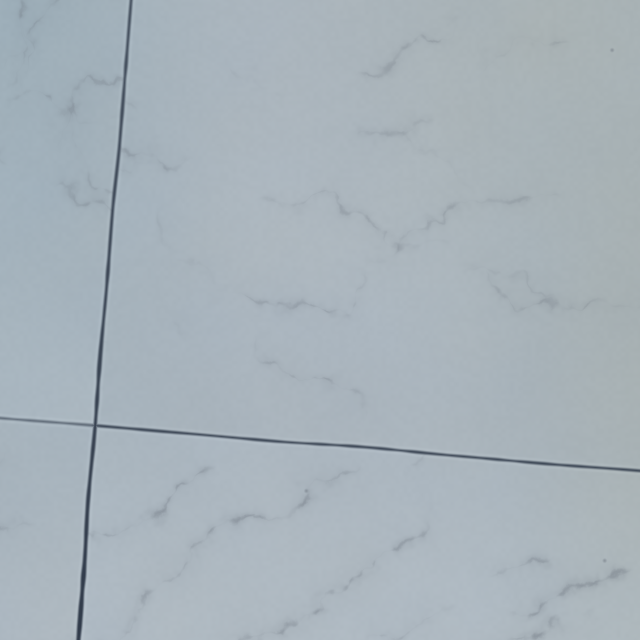
This texture is drawn by a Shadertoy shader. Its source:

```glsl
// Pale blue-grey marble tiles meeting at one slightly tilted, dark cross joint.
// A skewed grid gives each tile its own seed; faint crumbling veins are summed
// in a loop and broken up by noise, over a slow cool-to-warm shift in tone.

#define PITCH 1.0                        // tile size, in canvas widths
#define CROSSING vec2(0.149, 0.335)      // where the joints meet
#define TILT 0.083                       // lean of both joints
#define JOINT_HALF vec2(0.0027, 0.0019)  // half widths: upright, level
#define VEIN_COUNT 14
#define VEIN_HALF 0.0042
#define COOL vec3(0.674, 0.716, 0.750)
#define WARM vec3(0.655, 0.694, 0.706)
#define VEIN_COLOR vec3(0.43, 0.46, 0.50)
#define JOINT_COLOR vec3(0.19, 0.23, 0.29)

float hash(vec2 p) {
    return fract(sin(dot(p, vec2(127.1, 311.7))) * 43758.5);
}

float noise(vec2 p) {
    vec2 i = floor(p), f = fract(p);
    f = f * f * (3.0 - 2.0 * f);
    return mix(mix(hash(i), hash(i + vec2(1, 0)), f.x),
               mix(hash(i + vec2(0, 1)), hash(i + vec2(1, 1)), f.x), f.y);
}

float fbm(vec2 p) {
    float sum = 0.0, amp = 0.5;
    for (int i = 0; i < 5; i++) {
        sum += amp * noise(p);
        p = mat2(1.6, 1.2, -1.2, 1.6) * p + 7.3;
        amp *= 0.5;
    }
    return sum / 0.97;
}

// Opacity of all veins in a tile; p runs over the tile from its corner
float veins(vec2 p, vec2 id) {
    bool lower = id.y < 0.0;
    float total = 0.0;
    // Small ragged displacement shared by all veins
    vec2 ragged = vec2(fbm(p * 34.0 + 3.0), fbm(p * 34.0 + 41.0)) - 0.5;
    vec2 bent = p + 0.030 * ragged;
    // Crumbs along the veins, at two sizes
    float crumbs = smoothstep(0.30, 0.75, 0.6 * noise(p * 42.0) + 0.4 * noise(p * 95.0 + 5.0));
    for (int i = 0; i < VEIN_COUNT; i++) {
        vec2 seed = id * 17.0 + float(i) * vec2(3.7, 5.3);
        float angle = lower ? mix(0.3, 0.8, hash(seed)) : mix(-0.9, 1.1, hash(seed));
        float c = cos(angle), s = sin(angle);
        vec2 q = mat2(c, -s, s, c) * (bent - 0.5 * PITCH);

        // Wandering path
        float offset = ((float(i) + hash(seed + 1.9)) / float(VEIN_COUNT) - 0.5) * 1.15;
        float path = offset + (lower ? 0.16 : 0.30) * (fbm(vec2(q.x * 4.5, seed.x + 2.0)) - 0.5);
        float d = abs(q.y - path);

        // Short visible stretches, each with a thin core and a soft halo
        float patchy = smoothstep(0.46, 0.66, fbm(p * 5.5 + seed * 2.3));
        float core = 1.0 - smoothstep(0.0, VEIN_HALF * (0.7 + 0.8 * crumbs), d);
        float halo = exp(-d * d / 0.00010);
        float cloud = exp(-d * d / 0.0012);
        total += patchy * ((0.12 + 0.88 * crumbs) * (0.42 * core + 0.30 * halo) + 0.05 * cloud);
    }
    return min(total, 0.9) * (lower ? 0.62 : 0.42);
}

// Coverage of a joint at distance d, with a fixed softness plus half a pixel
float band(float d, float halfWidth, float pixel) {
    float soft = 0.0017 + 0.5 * pixel;
    return 1.0 - smoothstep(halfWidth - soft, halfWidth + soft, d);
}

void mainImage(out vec4 fragColor, in vec2 fragCoord) {
    vec2 uv = fragCoord / iResolution.xy;
    float pixel = 1.0 / min(iResolution.x, iResolution.y);

    // Skewed tile grid, with slightly uneven joints
    vec2 fromCross = uv - CROSSING;
    vec2 grid = fromCross + TILT * vec2(-fromCross.y, fromCross.x);
    grid += 0.0035 * (vec2(noise(vec2(uv.y * 9.0, 2.0)), noise(vec2(uv.x * 7.0, 8.0))) - 0.5);
    vec2 id = floor(grid / PITCH);
    vec2 local = grid - id * PITCH;

    // Broad light and mottled stone
    vec3 color = mix(COOL, WARM, smoothstep(0.5, 1.05, uv.x + 0.3 * (uv.y - 0.5)));
    color -= vec3(0.052, 0.026, 0.018) * smoothstep(0.45, 0.0, uv.x) * uv.y;
    color += 0.012 * smoothstep(0.35, 0.0, uv.y);
    color += 0.038 * (fbm(local * 3.0 + id * 9.0) - 0.5);
    color += vec3(0.012, 0.004, -0.012) * (fbm(local * 6.0 + id * 5.0 + 31.0) - 0.5);
    color += 0.010 * (noise(uv * 150.0) - 0.5);

    color = mix(color, VEIN_COLOR, veins(local, id));

    // Tiny specks
    for (int i = 0; i < 2; i++) {
        vec2 seed = id * 11.0 + float(i) * 2.7;
        vec2 center = vec2(hash(seed + 0.4), hash(seed + 6.1)) * PITCH;
        color = mix(color, VEIN_COLOR, 0.5 * band(length(local - center), 0.0024, pixel));
    }

    // Joints: upright one thins upward, level one fades left of the crossing
    vec2 d = abs(local - PITCH * floor(local / PITCH + 0.5));
    vec2 wear = 0.8 + 0.4 * vec2(noise(vec2(uv.y * 40.0, 4.0)), noise(vec2(uv.x * 40.0, 6.0)));
    vec2 width = JOINT_HALF * wear * vec2(mix(1.2, 0.8, uv.y), 1.0);
    vec2 rim = exp(-pow((d - width - 0.0035) / 0.002, vec2(2.0)));
    color += 0.020 * max(rim.x, rim.y);
    float upright = band(d.x, width.x, pixel) * mix(1.0, 0.80, uv.y);
    float level = band(d.y, width.y, pixel) * mix(0.58, 0.88, smoothstep(-0.01, 0.01, grid.x));
    color = mix(color, JOINT_COLOR, max(upright, level));

    fragColor = vec4(color, 1.0);
}
```
